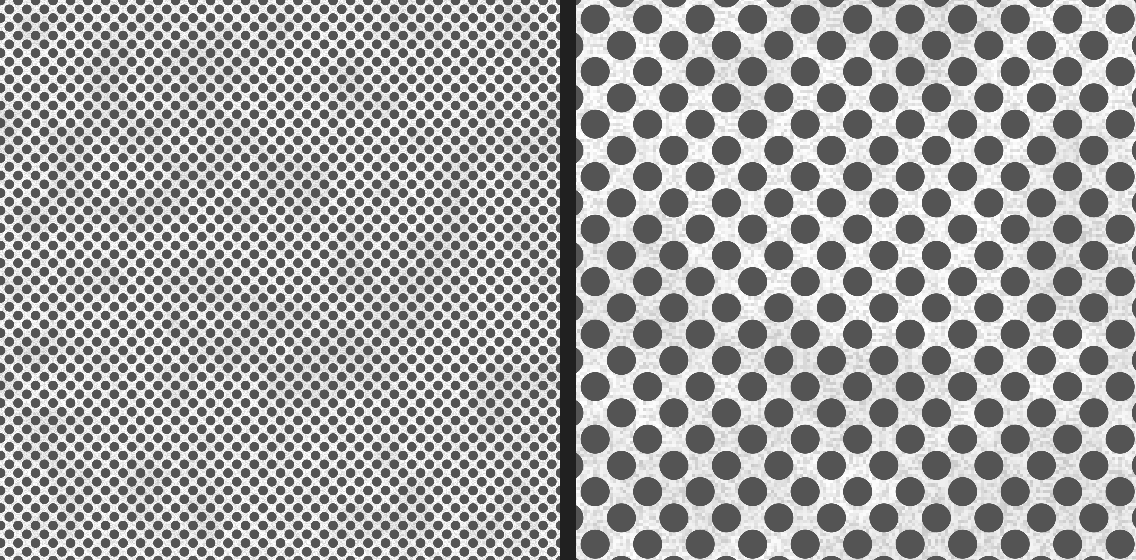
Left: the whole. Right: its middle third, enlarged.
Give the GLSL for this pattern, as a WebGL 1 fragment shader.

```glsl
precision highp float;

uniform vec2 u_resolution;

const float REPEATS = 32.0;                  // dot spacings across and down
const vec2 DOT_SHIFT = vec2(0.03125, -0.03125); // lattice offset, in spacings
const float DOT_RADIUS = 0.277;              // in spacings
const float EDGE_PIXELS = 0.29;              // half width of the smoothed rim
const vec3 DOT_COLOR = vec3(0.33);
const vec3 PAPER_COLOR = vec3(1.0);
const float GRAIN_CELLS = 512.0;
const float GRAIN_DEPTH = 0.165;
const float GRAIN_SKEW = 1.6;
const float BLOTCH_CELLS = 16.0;
const float BLOTCH_DEPTH = 0.06;

float hash(vec2 p) {
    return fract(sin(dot(p, vec2(127.1, 311.7))) * 43758.5453);
}

// Value noise that wraps after a whole number of cells
float wrappedNoise(vec2 uv, float cells) {
    vec2 p = uv * cells;
    vec2 cell = floor(p);
    vec2 f = fract(p);
    f = f * f * (3.0 - 2.0 * f);
    vec2 lo = mod(cell, cells);
    vec2 hi = mod(cell + 1.0, cells);
    return mix(mix(hash(lo), hash(vec2(hi.x, lo.y)), f.x),
               mix(hash(vec2(lo.x, hi.y)), hash(hi), f.x), f.y);
}

float blotches(vec2 uv) {
    float sum = 0.0;
    float weight = 0.55;
    float cells = BLOTCH_CELLS;
    for (int octave = 0; octave < 3; octave++) {
        sum += weight * wrappedNoise(uv, cells);
        weight *= 0.5;
        cells *= 2.0;
    }
    return smoothstep(0.42, 0.72, sum);
}

// Distance to the nearest dot of two interleaved square lattices
float dotDistance(vec2 p) {
    float corners = length(fract(p + 0.5) - 0.5);
    float centers = length(fract(p) - 0.5);
    return min(corners, centers) - DOT_RADIUS;
}

void main() {
    vec2 uv = gl_FragCoord.xy / u_resolution;

    // Paper with fine grain and soft grey patches
    float grain = pow(hash(mod(floor(uv * GRAIN_CELLS), GRAIN_CELLS) + 17.0), GRAIN_SKEW);
    vec3 paper = PAPER_COLOR - GRAIN_DEPTH * grain - BLOTCH_DEPTH * blotches(uv);

    // Flat dots on top
    float soft = EDGE_PIXELS * REPEATS / min(u_resolution.x, u_resolution.y);
    float d = dotDistance(uv * REPEATS - DOT_SHIFT);
    vec3 color = mix(DOT_COLOR, paper, smoothstep(-soft, soft, d));

    gl_FragColor = vec4(color, 1.0);
}
```
